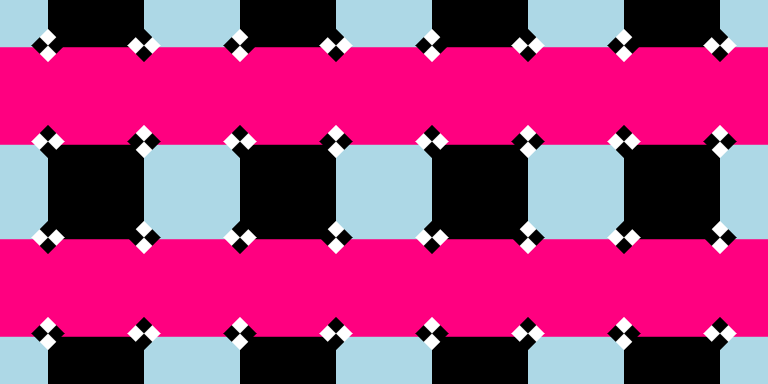
Reproduce this pattern procedurally as a WebGL 1 fragment shader.

```glsl
precision highp float;
// A checked floor: pink bands cross columns of alternating black and light blue.
// Every crossing carries a small tilted 2 x 2 checker in black and white, its
// colours swapped from column to column and from one pair of rows to the next.

uniform vec2 u_resolution;

// Lengths are fractions of the canvas height.
const float CELL = 0.25;            // spacing of the crossings
const float COLUMN_HALF = 0.125;    // half width of a black column
const float BAND_HALF = 0.127;      // half height of a pink band
const float DIAMOND_HALF = 0.0434;  // centre to tip of a diamond
const float DIAMOND_LIFT = 0.0065;  // diamonds sit slightly above the edges

const vec3 PINK = vec3(1.0, 0.0, 0.5);
const vec3 BLUE = vec3(0.678, 0.847, 0.902);
const vec3 BLACK = vec3(0.0);
const vec3 WHITE = vec3(1.0);

// Antialiased coverage of a signed distance, negative inside.
float coverage(float dist, float pixel) {
  return clamp(0.5 - dist / pixel, 0.0, 1.0);
}

// Signed distance to stripes centred in each double cell.
float stripes(float x, float halfWidth) {
  return abs(mod(x, 2.0 * CELL) - CELL) - halfWidth;
}

void main() {
  float pixel = 1.0 / u_resolution.y;
  vec2 p = gl_FragCoord.xy * pixel;

  // Columns first, then the bands across them.
  vec3 color = mix(BLUE, BLACK, coverage(stripes(p.x, COLUMN_HALF), pixel));
  color = mix(color, PINK, coverage(stripes(p.y, BAND_HALF), pixel));

  // Nearest crossing, with local axes turned by 45 degrees.
  vec2 q = p - vec2(0.5 * CELL, 0.5 * CELL + DIAMOND_LIFT);
  vec2 crossing = floor(q / CELL + 0.5);
  vec2 local = q - crossing * CELL;
  vec2 turned = vec2(local.x + local.y, local.x - local.y) * sqrt(0.5);

  // The checker: white above and below, or left and right when swapped.
  float swapped = mod(crossing.x + floor((crossing.y + 1.0) * 0.5), 2.0);
  vec2 side = clamp(2.0 * turned / pixel, -1.0, 1.0);
  float checker = 0.5 + 0.5 * side.x * side.y * (2.0 * swapped - 1.0);
  float square = max(abs(turned.x), abs(turned.y)) - DIAMOND_HALF * sqrt(0.5);
  color = mix(color, mix(BLACK, WHITE, checker), coverage(square, pixel));

  gl_FragColor = vec4(color, 1.0);
}
```
